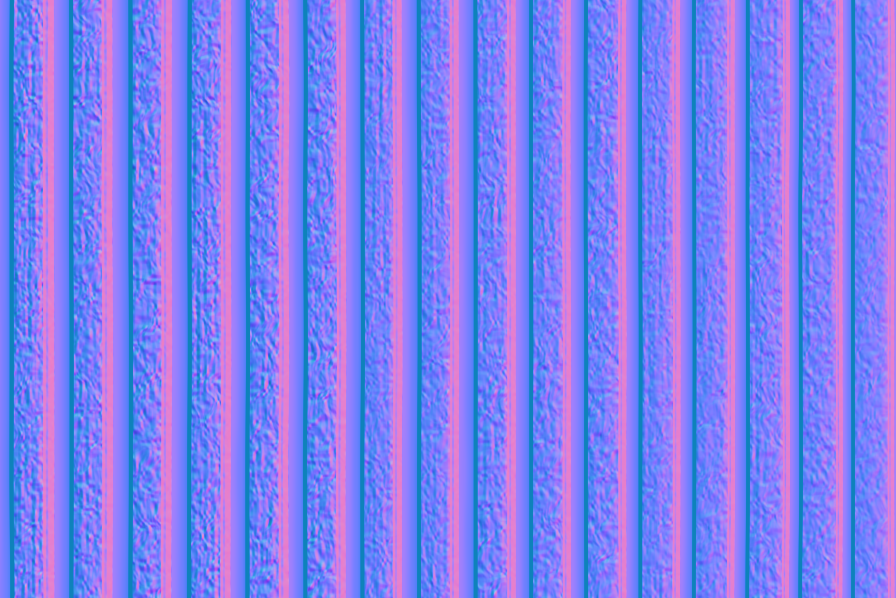
Reproduce this texture map procedurally as a Shadertoy shader.

```glsl
const float FIRST_GROOVE = 0.013;   // position of the first groove
const float PITCH = 0.0671;         // spacing at the left side
const float PITCH_LOSS = 0.0003;    // narrowing of the spacing per slat
const float GROOVE_HALF = 0.034;    // in slat widths
const float GROOVE_SLOPE = -1.95;
const float LIP_SLOPE = 1.32;
const float BEAD_SLOPE = 0.5;
const float EDGE_SOFT = 0.012;
const float WOBBLE = 0.0016;
const float GRAIN_STEP = 0.0012;
const vec2 GRAIN_DEPTH = vec2(0.0040, 0.0027);

float hash(vec2 p) {
    p = fract(p * vec2(0.1031, 0.1137));
    p += dot(p, p.yx + 33.33);
    return fract((p.x + p.y) * p.x * 17.0);
}

float noise(vec2 p) {
    vec2 i = floor(p), f = fract(p);
    f = f * f * (3.0 - 2.0 * f);
    return mix(mix(hash(i), hash(i + vec2(1, 0)), f.x),
               mix(hash(i + vec2(0, 1)), hash(i + vec2(1, 1)), f.x), f.y);
}

float band(float x, float a, float b, float soft) {
    return smoothstep(a - soft, a + soft, x) - smoothstep(b - soft, b + soft, x);
}

// Wrinkles, fine pits and long fibres of the slat face
float grainHeight(vec2 p, float fibrous) {
    vec2 q = p + 0.006 * vec2(noise(p * 55.0), noise(p * 55.0 + 40.0));
    float wrinkles = noise(q * vec2(175.0, 125.0));
    float pits = noise(q * vec2(310.0, 210.0) + 17.0);
    float fibres = noise(p * vec2(250.0, 12.0) + 71.0);
    return mix(wrinkles, fibres, 0.15 + 0.4 * fibrous) + 0.4 * pits;
}

vec2 grainSlope(vec2 p, float fibrous) {
    vec2 e = vec2(GRAIN_STEP, 0.0);
    float h = grainHeight(p, fibrous);
    return GRAIN_DEPTH / GRAIN_STEP *
        (h - vec2(grainHeight(p + e.xy, fibrous), grainHeight(p + e.yx, fibrous)));
}

// Slat number as a continuous value, for a slowly shrinking pitch
float slatCoord(float x) {
    float root = sqrt(PITCH * PITCH - 4.0 * PITCH_LOSS * (x - FIRST_GROOVE));
    return (PITCH - root) / (2.0 * PITCH_LOSS);
}

void mainImage(out vec4 fragColor, in vec2 fragCoord) {
    vec2 p = fragCoord / iResolution.x;
    float bend = WOBBLE * (noise(p * vec2(9.0, 7.0)) - 0.5);
    float slat = slatCoord(p.x + bend);
    float id = floor(slat);
    float t = slat - id;
    float soft = max(EDGE_SOFT, 0.5 * fwidth(slat));

    // Variation from slat to slat
    float vary = hash(vec2(id + 5.0, 3.7));
    float across = clamp(id / 15.0, 0.0, 1.0);
    float roughness = mix(1.2, 0.6, across) * mix(0.85, 1.15, vary);
    float lipStart = 0.52 + 0.16 * across * across + 0.03 * (vary - 0.5);
    float lipEnd = lipStart + mix(0.185, 0.125, across);

    // Rough face, turning up toward the lip
    vec2 grain = grainSlope(p, fract(vary * 7.3 + across * 0.5)) * roughness;
    float faceTilt = mix(-0.36, 0.0, smoothstep(0.0, lipStart, t)) + 0.14 * across;
    faceTilt += 0.3 * smoothstep(lipStart - 0.12, lipStart, t);
    vec2 slope = vec2(faceTilt, 0.0) + grain;

    // Steep lip: a thin line, a shallow bead, then the main slope
    float lip = band(t, lipStart, lipEnd, soft);
    float bead = band(t, mix(lipStart, lipEnd, 0.22), mix(lipStart, lipEnd, 0.46), soft);
    float chips = 0.5 * (noise(p * vec2(60.0, 190.0)) - 0.5) * step(t, mix(lipStart, lipEnd, 0.5));
    vec2 lipSlope = vec2(mix(LIP_SLOPE, BEAD_SLOPE, bead) + chips, 0.0) + 0.2 * grain;
    slope = mix(slope, lipSlope, lip);

    // Smooth rounded rail
    float rail = smoothstep(lipEnd - soft, lipEnd + soft, t);
    float u = clamp((t - lipEnd) / (1.0 - lipEnd), 0.0, 1.0);
    float streak = 0.08 * (noise(p * vec2(200.0, 14.0)) - 0.5);
    float railTilt = mix(0.3, -0.2, smoothstep(0.0, 0.8, u)) - 0.3 * smoothstep(0.65, 1.0, u);
    slope = mix(slope, vec2(railTilt + streak, 0.0), rail);

    // Groove between slats
    float toGroove = min(t, 1.0 - t);
    float groove = 1.0 - smoothstep(GROOVE_HALF - soft, GROOVE_HALF + soft, toGroove);
    slope = mix(slope, vec2(GROOVE_SLOPE, 0.04), groove);

    vec3 normal = normalize(vec3(slope, 1.0));
    fragColor = vec4(0.5 + 0.5 * normal, 1.0);
}
```
